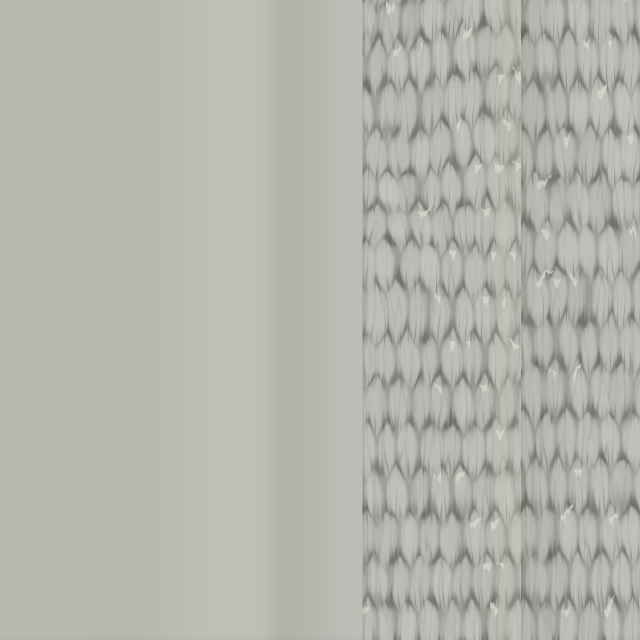
Write a Shadertoy shader that draws this texture.

```glsl
const float WEAVE_EDGE = 0.5665;
const float SEAM_X = 0.814;
const float SEAM_WIDTH = 0.050;
const float STITCH_WIDTH = 0.0338;
const float STITCH_SHIFT = 0.005;
const float LEFT_PITCH = 0.0693;
const float RIGHT_PITCH = 0.0738;
const float ROW_BASE = 0.056;
const float GLINT_RATE = 0.10;
const vec3 LEAF = vec3(0.736, 0.745, 0.717);
const vec3 GAP = vec3(0.615, 0.622, 0.590);
const vec3 KNOT = vec3(0.445, 0.450, 0.420);
const vec3 GLINT = vec3(0.830, 0.838, 0.790);
const vec3 CREAM = vec3(0.760, 0.760, 0.705);

vec2 hash2(vec2 p) {
    vec3 a = fract(p.xyx * vec3(0.1031, 0.1030, 0.0973));
    a += dot(a, a.yzx + 33.33);
    return fract((a.xx + a.yz) * a.zy);
}

float gradientDot(vec2 cell, vec2 offset) {
    return dot(hash2(cell + 57.0) * 2.0 - 1.0, offset);
}

float gradientNoise(vec2 p) {
    vec2 i = floor(p), f = p - i;
    vec2 u = f * f * f * (f * (f * 6.0 - 15.0) + 10.0);
    vec2 e = vec2(1.0, 0.0);
    return mix(mix(gradientDot(i, f), gradientDot(i + e, f - e), u.x),
               mix(gradientDot(i + e.yx, f - e.yx), gradientDot(i + 1.0, f - 1.0), u.x), u.y);
}

// Smooth panel: broad folds running vertically
vec3 smoothPanel(vec2 uv) {
    float x = uv.x;
    vec3 c = mix(vec3(0.724, 0.727, 0.693), vec3(0.716, 0.720, 0.685), smoothstep(0.0, 0.20, x));
    c = mix(c, vec3(0.750, 0.750, 0.714), smoothstep(0.20, 0.36, x));
    c = mix(c, vec3(0.694, 0.701, 0.667), smoothstep(0.398, 0.445, x));
    c = mix(c, vec3(0.738, 0.745, 0.715), smoothstep(0.448, 0.555, x));
    return c * (0.97 + 0.03 * smoothstep(0.0, 0.006, uv.y));
}

// Uneven row spacing along the first width
float rowDrift(vec2 uv) {
    float dip = (uv.y - 0.58) / 0.07;
    float drift = 0.40 * smoothstep(0.63, 0.77, uv.y) - 0.20 * exp(-dip * dip);
    return drift * (1.0 - smoothstep(0.62, 0.76, uv.x));
}

// Woven panel: staggered rows of leaves, dark wedges rising from each knot
vec3 wovenPanel(vec2 uv) {
    float rightSide = step(SEAM_X, uv.x);
    float start = mix(WEAVE_EDGE, SEAM_X, rightSide) + STITCH_SHIFT;
    float pitch = mix(LEFT_PITCH, RIGHT_PITCH, rightSide);
    vec2 q = (uv - vec2(start, ROW_BASE)) / vec2(STITCH_WIDTH, pitch);
    q.y += rowDrift(uv) + 0.06 * gradientNoise(q * vec2(0.6, 0.4) + 19.0 * rightSide)
         + 0.15 * gradientNoise(q * vec2(2.3, 0.9) + 3.0);
    q.x += 0.13 * gradientNoise(q * vec2(0.7, 1.3) + 5.0);

    float seam = smoothstep(SEAM_X - SEAM_WIDTH, SEAM_X - 0.5 * SEAM_WIDTH, uv.x) * (1.0 - rightSide);
    float nearSeam = smoothstep(0.62, 0.79, uv.x) * (1.0 - 0.65 * rightSide);
    float fibre = gradientNoise(q * vec2(7.0, 0.9) + 7.0);
    float cover = 0.0, shade = 0.0, glint = 0.0;

    for (int j = -1; j <= 1; j++) {
        float row = floor(q.y) + float(j);
        float stagger = 0.5 * mod(row, 2.0);
        for (int i = -1; i <= 1; i++) {
            float col = floor(q.x - stagger) + float(i);
            vec2 id = vec2(col + 83.0 * rightSide, row) + 11.0;
            vec2 r = hash2(id), s = hash2(id + 131.0);
            vec2 p = q - vec2(col + stagger + 0.5, row + 0.5);
            p.x += (r.x - 0.5) * 0.22 + (r.y - 0.5) * 0.42 * p.y + 0.08 * fibre;
            p.y += (s.x - 0.5) * 0.10;

            // Leaf outline: pointed shoulder above, long taper below
            float h = min(abs(p.y) / (p.y > 0.0 ? 0.62 : 0.72), 1.2);
            float width = (0.39 + 0.15 * s.y) * (1.0 - pow(h, p.y > 0.0 ? 2.3 : 1.8));
            float inside = width - abs(p.x);
            float leaf = smoothstep(-0.11, 0.08, inside);
            if (leaf > cover) {
                cover = leaf;
                float ends = smoothstep(0.18, 0.60, abs(p.y));
                float rim = 1.0 - smoothstep(0.02, 0.18, inside);
                shade = (r.y - 0.5) * 0.03 - ends * (0.02 + 0.24 * max(fibre, 0.0)) - 0.03 * rim;
            }

            // Bright torn flakes on the shoulders, below the knots
            vec2 g = p - vec2((s.y - 0.5) * 0.35, 0.30);
            g.x += (r.x - 0.5) * 1.2 * g.y + 0.2 * fibre;
            float flake = min(0.10 + 1.1 * (r.y - 0.5) * g.x - g.y,
                              0.17 + g.y - (0.8 + 0.6 * r.x) * abs(g.x));
            float lit = step(s.x, GLINT_RATE + 0.36 * nearSeam);
            glint = max(glint, lit * smoothstep(0.0, 0.06, flake));
        }
    }

    // Shadow is deepest at a knot and fades upward between the leaves
    float above = fract(q.y + 0.3) - 0.3;
    float ragged = above + 0.35 * fibre;
    float knot = smoothstep(-0.20, 0.02, above) * (1.0 - smoothstep(0.06, 0.46, ragged));
    float patchy = 0.85 + 0.7 * gradientNoise(q * vec2(0.9, 0.7) + 31.0);
    vec3 shadow = mix(GAP, KNOT, clamp(knot * patchy, 0.0, 1.0));
    vec3 c = mix(shadow, LEAF + shade, cover);

    // Lengthwise fibres and creases
    float crease = gradientNoise(q * vec2(2.6, 0.45) + 43.0);
    float creaseLine = 1.0 - smoothstep(0.0, 0.10, abs(crease));
    c += 0.035 * fibre - (0.035 + 0.09 * knot) * creaseLine * cover;
    c = mix(c, GLINT, 0.9 * glint);

    // Pale seam strip and the shaded start of the next width
    float worn = 0.30 + 0.4 * gradientNoise(q * vec2(1.5, 0.6) + 71.0);
    c = mix(c, CREAM + 0.06 * fibre, worn * seam * (1.0 - glint));
    float past = (uv.x - SEAM_X) * rightSide;
    c *= 1.0 - 0.055 * rightSide * exp(-past / 0.035);
    c *= 0.95 + 0.05 * smoothstep(0.0, 0.003, abs(uv.x - SEAM_X - 0.002));
    return c * (0.90 + 0.10 * smoothstep(0.0, 0.006, uv.x - WEAVE_EDGE));
}

void mainImage(out vec4 fragColor, in vec2 fragCoord) {
    vec2 uv = fragCoord / iResolution.xy;
    float blur = 0.75 / iResolution.x;
    float woven = smoothstep(WEAVE_EDGE - blur, WEAVE_EDGE + blur, uv.x);
    vec3 color = mix(smoothPanel(uv), wovenPanel(uv), woven);
    fragColor = vec4(clamp(color, 0.0, 1.0), 1.0);
}
```
